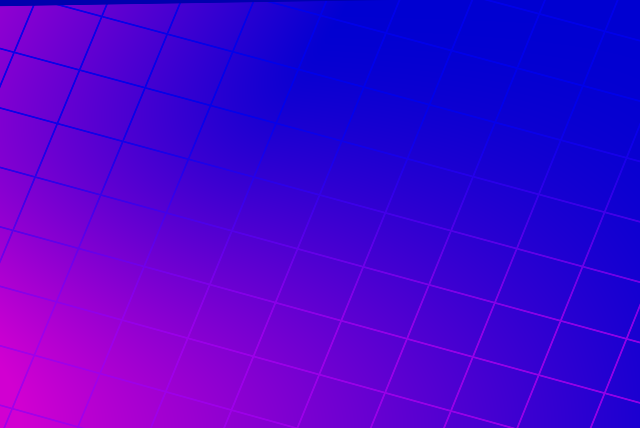
Give the GLSL for this background, as a Shadertoy shader.

```glsl
// A violet and blue backdrop under a thin, slanted grid of lines.
// Two soft glows, from the left and the lower left, add red to a flat blue;
// the grid is built from two skewed, slightly fanning line families.

// Distance from a cell coordinate to its nearest line, scaled by the spacing.
float lineDistance(float cell, float spacing) {
    return abs(fract(cell + 0.5) - 0.5) * spacing;
}

// Red amount of the background; q.y runs downward from the top edge.
float glow(vec2 q) {
    float left = 0.57 * max(0.0, 1.0 - (q.x + 0.5 * q.y) / 0.816);
    float corner = 0.82 * max(0.0, 1.0 - q.x / 1.72) * smoothstep(0.0, 1.0, q.y);
    return min(length(vec2(left, corner)), 0.82);
}

void mainImage(out vec4 fragColor, in vec2 fragCoord) {
    float pixel = 1.0 / iResolution.y;
    vec2 q = fragCoord * pixel;
    q.y = 1.0 - q.y;

    vec3 color = vec3(glow(q), 0.0, 0.82);

    // Skewed grid: shallow lines fall to the right, steep ones lean right.
    float shallow = (q.y - 0.1133 - 0.2708 * q.x) / (0.1389 + 0.00143 * q.x);
    float steep = (q.x - 0.4238 + 0.414 * q.y) / (0.1699 + 0.00137 * q.y);
    float d = min(lineDistance(shallow, 0.1345), lineDistance(steep, 0.1575));
    float grid = 1.0 - smoothstep(-0.5 * pixel, 0.5 * pixel, d - 0.0021);

    // Lines turn from blue at the top to magenta at the bottom.
    vec3 lineColor = vec3(0.62 * smoothstep(0.215, 0.84, q.y), 0.0, 0.92);
    color = mix(color, lineColor, 0.9 * grid);

    // Narrow dark wedge along the top edge.
    float wedge = q.y - 0.0146 * (1.0 - q.x / 0.92);
    color = mix(vec3(0.0, 0.0, 0.68), color, smoothstep(-0.5 * pixel, 0.5 * pixel, wedge));

    fragColor = vec4(color, 1.0);
}
```
